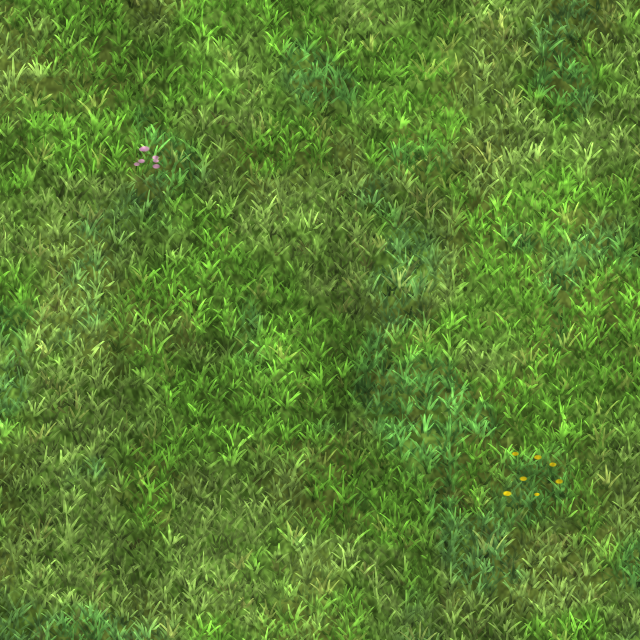
Write a WebGL 1 fragment shader that draws this texture.

```glsl
precision highp float;

uniform vec2 u_resolution;

const vec3 SHADE_GREEN = vec3(0.22, 0.32, 0.11);
const vec3 MID_GREEN = vec3(0.37, 0.51, 0.20);
const vec3 SOIL = vec3(0.34, 0.37, 0.16);
const vec3 OLIVE = vec3(0.49, 0.62, 0.29);
const vec3 VIVID = vec3(0.42, 0.66, 0.21);
const vec3 TEAL = vec3(0.36, 0.60, 0.31);
const vec3 STRAW = vec3(0.66, 0.66, 0.34);
const vec3 YELLOW = vec3(0.88, 0.76, 0.08);
const vec3 PINK = vec3(0.78, 0.56, 0.70);

float hash(vec2 p) {
  return fract(sin(dot(p, vec2(127.1, 311.7))) * 43758.5453);
}

float noise(vec2 p) {
  vec2 i = floor(p);
  vec2 f = fract(p);
  f = f * f * (3.0 - 2.0 * f);
  float low = mix(hash(i), hash(i + vec2(1.0, 0.0)), f.x);
  float high = mix(hash(i + vec2(0.0, 1.0)), hash(i + vec2(1.0)), f.x);
  return mix(low, high, f.y);
}

float fbm(vec2 p) {
  float sum = 0.0;
  float gain = 0.55;
  for (int i = 0; i < 3; i++) {
    sum += gain * noise(p);
    p = p * 2.1 + 17.3;
    gain *= 0.5;
  }
  return sum / 0.9625;
}

// Fine streaks leaning to one side
float fibres(vec2 uv, float lean) {
  return noise(vec2(uv.x + lean * uv.y, uv.y - lean * uv.x) * vec2(190.0, 80.0));
}

// Dark, fibrous turf with patches of bare soil
vec3 groundColor(vec2 uv) {
  float light = 0.5 * fbm(uv * 12.0) + 0.5 * fibres(uv, 0.4);
  vec3 color = mix(SHADE_GREEN, MID_GREEN, smoothstep(0.25, 0.7, light));
  return mix(color, SOIL, 0.6 * smoothstep(0.48, 0.7, fbm(uv * 8.0 + 9.0)));
}

// Slowly varying hue of the blades
vec3 meadowTint(vec2 uv) {
  vec3 tint = mix(OLIVE, VIVID, smoothstep(0.38, 0.64, fbm(uv * 9.0 + 3.0)));
  return mix(tint, TEAL, 0.65 * smoothstep(0.52, 0.7, fbm(uv * 8.0 + 21.0)));
}

// Coverage of one curved, tapering blade; p is relative to its root
float bladeMask(vec2 p, float height, float lean, float bend, float width, float soft) {
  float t = clamp(p.y / height, 0.0, 1.0);
  float slope = (lean + 2.0 * bend * t) / height;
  float d = abs(p.x - lean * t - bend * t * t) / sqrt(1.0 + slope * slope);
  float w = width * (1.0 - 0.6 * t * t);
  float ends = smoothstep(0.0, 0.2, t) * (1.0 - smoothstep(0.88, 1.0, t));
  return ends * (1.0 - smoothstep(w - soft, w + soft, d));
}

// One layer of loosely fanned tufts, painted from back to front
vec3 paintTufts(vec3 color, vec2 uv, vec3 tint, float scale, float depth, float seed, float soft) {
  vec2 p = uv * scale + seed * vec2(3.37, 5.71);
  vec2 cell = floor(p);
  for (int row = 0; row < 2; row++) {
    for (int col = -1; col <= 1; col++) {
      vec2 id = cell + vec2(float(col), -float(row));
      vec2 key = id + seed * 31.0;
      vec2 root = id + 0.6 * vec2(hash(key), hash(key + 7.7));
      float present = step(hash(key + 3.1), mix(0.95, 0.7, depth));
      float dry = step(0.92, hash(key + 5.3));
      float tuftLight = mix(0.78, 1.2, hash(key + 9.2));
      for (int i = 0; i < 6; i++) {
        float n = float(i);
        vec2 bladeKey = key + vec2(n * 1.73, n * 4.19);
        float a = hash(bladeKey + 11.0);
        float b = hash(bladeKey + 23.0);
        float c = hash(bladeKey + 37.0);
        float fan = (n + a) / 3.0 - 1.0;
        float height = mix(0.35, 0.95, b) * (1.0 - 0.35 * abs(fan));
        vec2 q = p - root - vec2(fan * 0.12 + 0.4 * c, 0.4 * fract(c * 7.0));
        float width = mix(0.0014, 0.0025, a) * scale;
        float mask = bladeMask(q, height, fan * 0.36, fan * b * 0.34, width, soft * scale);
        float t = clamp(q.y / height, 0.0, 1.0);
        float light = mix(0.62, 1.1, depth) * mix(0.8, 1.14, t) * tuftLight * mix(0.7, 1.24, c);
        vec3 bladeColor = mix(tint, STRAW, 0.5 * dry) * light;
        color = mix(color, bladeColor, mask * present * 0.78);
      }
    }
  }
  return color;
}

// Loose cluster of small oval petals
vec3 paintFlowers(vec3 color, vec2 uv, vec2 center, vec2 spread, vec3 petal, float seed) {
  for (int i = 0; i < 7; i++) {
    vec2 key = vec2(float(i) * 2.3, seed);
    vec2 jitter = vec2(hash(key), hash(key + 4.1)) - 0.5;
    float d = length((uv - center - jitter * spread) * vec2(0.8, 1.3));
    float size = mix(0.004, 0.008, hash(key + 8.6));
    color = mix(color, petal, 0.85 * (1.0 - smoothstep(size * 0.5, size, d)));
  }
  return color;
}

void main() {
  float side = min(u_resolution.x, u_resolution.y);
  vec2 uv = gl_FragCoord.xy / side;
  float soft = max(0.0009, 0.5 / side);
  vec3 tint = meadowTint(uv);
  vec3 color = groundColor(uv);
  for (int i = 0; i < 6; i++) {
    float depth = float(i) / 5.0;
    color = paintTufts(color, uv, tint, mix(33.0, 23.0, depth), depth, float(i) + 1.0, soft);
  }
  color = paintFlowers(color, uv, vec2(0.85, 0.26), vec2(0.13, 0.07), YELLOW, 2.0);
  color = paintFlowers(color, uv, vec2(0.23, 0.75), vec2(0.05, 0.035), PINK, 6.0);

  // Broad light and fine grain
  color *= mix(0.73, 1.29, fbm(uv * 9.0 + 40.0));
  color *= mix(0.83, 1.19, fibres(uv + 3.0, -0.5));
  color *= mix(0.85, 1.17, noise(uv * 200.0));
  gl_FragColor = vec4(color, 1.0);
}
```
